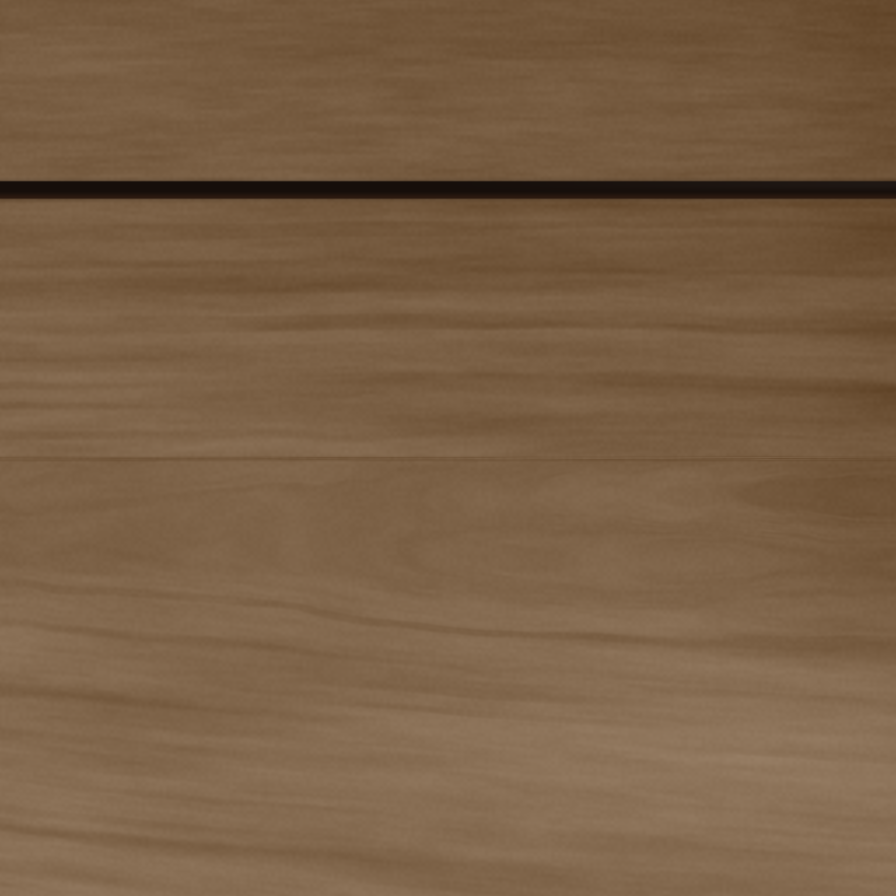
This texture is drawn by a WebGL 1 fragment shader. Its source:

```glsl
precision highp float;
uniform vec2 u_resolution;

float hash(vec2 p) {
  vec3 q = fract(vec3(p.xyx) * 0.1031);
  q += dot(q, q.yzx + 33.33);
  return fract((q.x + q.y) * q.z);
}

float noise(vec2 p) {
  vec2 cell = floor(p), f = fract(p);
  f = f * f * (3.0 - 2.0 * f);
  return mix(mix(hash(cell), hash(cell + vec2(1.0, 0.0)), f.x),
             mix(hash(cell + vec2(0.0, 1.0)), hash(cell + 1.0), f.x), f.y);
}

float fbm(vec2 p) {
  float sum = 0.0, weight = 0.5;
  for (int i = 0; i < 4; i++) {
    sum += weight * noise(p);
    p = p * 2.03 + 17.3;
    weight *= 0.5;
  }
  return sum / 0.9375;
}

// Short fibres running along the board, centred on zero
float fibres(vec2 p) {
  return 0.6 * noise(p * vec2(13.0, 125.0)) + 0.4 * noise(p * vec2(34.0, 240.0) + 40.0) - 0.5;
}

// Long dark growth lines, narrow and uneven
float growthLines(vec2 p) {
  float broad = smoothstep(0.45, 0.95, noise(p * vec2(1.6, 44.0) + 7.0));
  float narrow = smoothstep(0.5, 0.95, noise(p * vec2(2.6, 92.0) + 61.0));
  return 0.65 * broad + 0.45 * narrow;
}

void main() {
  vec2 p = gl_FragCoord.xy / u_resolution;
  float topBoard = step(0.788, p.y);
  float lowBoard = 1.0 - smoothstep(0.486, 0.490, p.y);

  // Bend the grain: gentle waves above, a downward sweep on the low board
  float wave = 0.022 * (fbm(p * vec2(1.8, 3.5) + 3.0) - 0.5);
  float slope = mix(-0.13, 0.085, smoothstep(0.46, 0.36, p.y));
  float sweep = slope * p.x * (1.25 - 0.35 * p.x);
  float swirl = 0.07 * (fbm(p * vec2(4.0, 6.0) + 9.0) - 0.5) * smoothstep(0.22, 0.42, p.y);
  vec2 grain = vec2(p.x, p.y + wave + lowBoard * (sweep + swirl));
  grain += vec2(3.7, 1.9) * lowBoard + vec2(8.3, 5.1) * topBoard;

  // Soft light falling from the lower right, dimmer toward the upper right
  float shade = 0.73 - 0.42 * p.y - 0.18 * p.x * smoothstep(0.1, 0.7, p.y);
  vec2 glow = (p - vec2(0.82, 0.18)) / vec2(0.33, 0.16);
  shade += 0.14 * exp(-dot(glow, glow));
  shade -= 0.18 * smoothstep(0.82, 1.0, p.x) * smoothstep(0.12, 0.4, p.y);

  // Grain, strongest on the two lower boards
  float calm = lowBoard * smoothstep(0.32, 0.42, p.y);
  float lineStrength = mix(0.36, 0.22, calm) * (1.0 - 0.8 * topBoard);
  shade -= lineStrength * (growthLines(grain) - 0.22);
  shade += 0.42 * (fbm(grain * vec2(3.0, 22.0) + 12.0) - 0.5) * (1.0 - 0.3 * topBoard);
  shade += mix(0.22, 0.30, topBoard) * fibres(grain);
  shade += 0.10 * (noise(p * 256.0) - 0.5);

  // Faint seam between the lower boards
  float seam = 1.0 - smoothstep(0.001, 0.0045, abs(p.y - 0.488));
  shade -= 0.16 * seam * (0.5 + noise(vec2(p.x * 5.0, 2.0)));

  vec3 umber = vec3(0.41, 0.30, 0.19);
  vec3 tan_ = vec3(0.57, 0.47, 0.37);
  vec3 color = umber + (tan_ - umber) * clamp(shade, -0.2, 1.2);

  // Deep groove with a warm lower lip
  float gap = abs(p.y - 0.788);
  color *= 1.0 - 0.12 * (1.0 - smoothstep(0.009, 0.016, gap));
  vec3 grooveColor = mix(vec3(0.085, 0.055, 0.04), vec3(0.17, 0.10, 0.06),
                         smoothstep(0.787, 0.779, p.y));
  grooveColor += 0.035 * smoothstep(0.45, 1.0, p.x) * smoothstep(0.784, 0.794, p.y);
  color = mix(grooveColor, color, smoothstep(0.0085, 0.0112, gap));

  gl_FragColor = vec4(color, 1.0);
}
```
